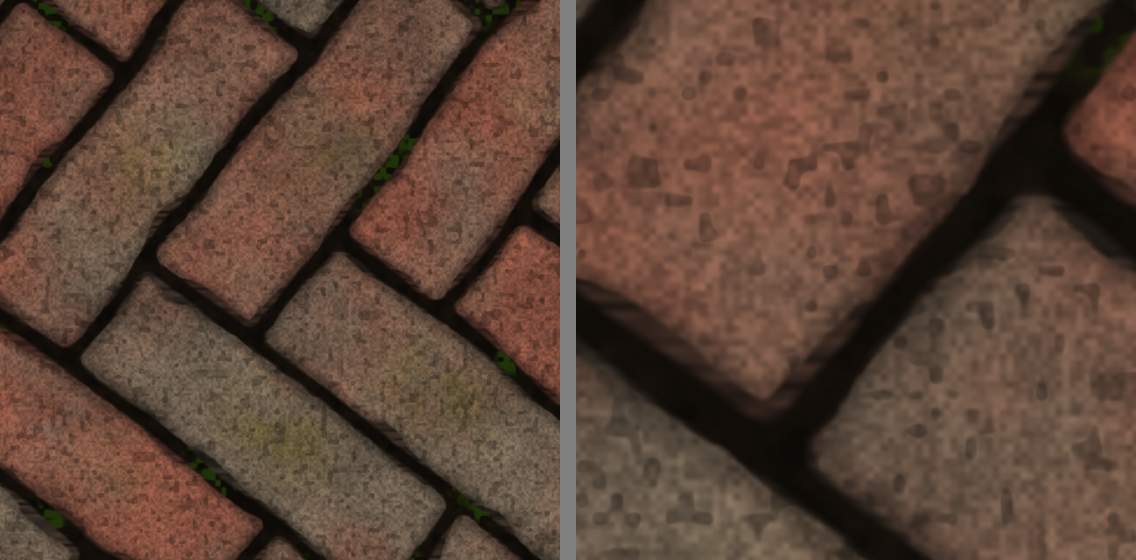
Left, the full canvas; right, a detail of the centre.
Write a WebGL 1 fragment shader that draws this texture.

```glsl
precision highp float;
uniform vec2 u_resolution;

const float BRICKS_PER_CANVAS = 4.22;
const float LENGTH = 3.0; // brick length in brick widths
const vec2 PATTERN_ORIGIN = vec2(0.12, 0.355);
const vec2 LONG_AXIS = vec2(0.79, -0.613);

const vec3 GRAY_CLAY = vec3(0.425, 0.367, 0.305);
const vec3 RED_CLAY = vec3(0.525, 0.315, 0.25);
const vec3 OLIVE = vec3(0.42, 0.37, 0.15);
const vec3 PALE = vec3(0.56, 0.47, 0.42);
const vec3 SOIL = vec3(0.065, 0.048, 0.032);
const vec3 MOSS = vec3(0.14, 0.25, 0.03);

float hash(vec2 p) {
  vec3 a = fract(p.xyx * 0.1031);
  a += dot(a, a.yzx + 33.33);
  return fract((a.x + a.y) * a.z);
}

float noise(vec2 p) {
  vec2 i = floor(p);
  vec2 f = fract(p);
  f = f * f * (3.0 - 2.0 * f);
  float low = mix(hash(i), hash(i + vec2(1.0, 0.0)), f.x);
  float high = mix(hash(i + vec2(0.0, 1.0)), hash(i + 1.0), f.x);
  return mix(low, high, f.y);
}

float fbm(vec2 p) {
  float sum = 0.0;
  float amp = 0.533;
  for (int i = 0; i < 4; i++) {
    sum += amp * noise(p);
    p = mat2(1.6, 1.2, -1.2, 1.6) * p + 7.3;
    amp *= 0.5;
  }
  return sum;
}

float roundedBox(vec2 p, vec2 halfSize, float radius) {
  vec2 e = abs(p) - halfSize + radius;
  return length(max(e, 0.0)) + min(max(e.x, e.y), 0.0) - radius;
}

float blob(vec2 p, vec2 center, vec2 size) {
  vec2 d = (p - center) / size;
  return exp(-dot(d, d));
}

// Herringbone lookup: xy = position along and across the brick, zw = its corner cell
vec4 herringbone(vec2 q, out float upright) {
  vec2 cell = floor(q);
  float s = floor(mod(cell.x - cell.y + 0.5, 2.0 * LENGTH));
  upright = step(LENGTH, s);
  vec2 back = mix(vec2(s, 0.0), vec2(0.0, 2.0 * LENGTH - 1.0 - s), upright);
  vec2 corner = cell - back;
  vec2 local = q - corner;
  return vec4(mix(local, local.yx, upright), corner);
}

// Every third course is fired redder; upright bricks are browner than flat ones
float firing(vec2 corner, float upright) {
  float course = mix(corner.y + 1.0, corner.x + 2.0, upright);
  float redCourse = 1.0 - step(1.0, mod(course + 0.1, 3.0));
  float base = mix(mix(0.08, 0.42, upright), 0.85, redCourse);
  return base + 0.22 * (hash(corner + 41.0) - 0.5);
}

vec3 clay(vec2 p, vec2 local, vec2 corner, float fire) {
  float cloud = fbm(p * 6.0 + corner * 5.0 + 20.0);
  vec3 color = mix(GRAY_CLAY, RED_CLAY, clamp(fire + 1.5 * (cloud - 0.5), 0.0, 1.0));

  // Stains
  float stain = fbm(p * 22.0 + 60.0);
  vec2 heart = vec2(1.3 + 0.5 * hash(corner + 13.0), 0.55);
  float olive = blob(local, heart, vec2(0.4, 0.28)) * smoothstep(0.2, 0.7, stain);
  color = mix(color, OLIVE, 0.6 * olive * (1.0 - 0.8 * fire));
  vec2 worn = vec2(0.7 + 1.5 * hash(corner + 29.0), 0.6);
  float pale = blob(local, worn, vec2(0.4, 0.3)) * smoothstep(0.45, 0.65, stain);
  color = mix(color, PALE, 0.55 * pale * fire);

  // Grain, pores and broad weathering
  float grain = 0.6 * noise(p * 240.0) + 0.4 * noise(p * 125.0 + 9.0);
  float pores = smoothstep(0.64, 0.85, noise(p * 95.0 + 31.0));
  return color * (0.72 + 0.48 * grain) * (1.0 - 0.24 * pores) * (0.8 + 0.4 * fbm(p * 11.0));
}

vec3 joint(vec2 p) {
  vec3 color = SOIL * (0.45 + 1.1 * fbm(p * 50.0));
  float moss = smoothstep(0.66, 0.8, noise(p * 11.0 + 4.0)) * smoothstep(0.35, 0.7, noise(p * 95.0));
  return mix(color, MOSS, 0.75 * moss);
}

void main() {
  vec2 p = gl_FragCoord.xy / min(u_resolution.x, u_resolution.y);
  float pixel = BRICKS_PER_CANVAS / min(u_resolution.x, u_resolution.y);

  // Rotate to the paving axes, with a little unevenness in the laying
  vec2 r = p - PATTERN_ORIGIN;
  vec2 q = BRICKS_PER_CANVAS * vec2(dot(r, LONG_AXIS), dot(r, vec2(-LONG_AXIS.y, LONG_AXIS.x)));
  q += 0.09 * (vec2(noise(p * 7.0 + 50.0), noise(p * 7.0 + 80.0)) - 0.5);

  float upright;
  vec4 brick = herringbone(q, upright);
  vec2 local = brick.xy;
  vec2 corner = brick.zw + 100.0;
  float fire = firing(brick.zw, upright);
  float depth = -roundedBox(local - vec2(0.5 * LENGTH, 0.5), vec2(0.5 * LENGTH, 0.5), 0.13);

  // Broken flanks rise from the joint to a ragged top edge
  float chips = noise(p * 13.0 + corner);
  float ragged = 0.035 + 0.10 * chips * chips * chips + 0.035 * fbm(p * 45.0);
  float top = depth - ragged;
  float flank = depth - 0.03 - 0.025 * noise(p * 28.0);
  float streak = noise(p * vec2(28.0, 190.0));
  vec3 flankColor = mix(GRAY_CLAY, RED_CLAY, fire) * (0.22 + 0.35 * streak);

  vec3 face = clay(p, local, corner, fire);
  face *= mix(0.68, 1.0, smoothstep(0.0, 0.09, top + 0.04 * (chips - 0.5)));

  float soft = max(0.012, pixel);
  vec3 color = mix(joint(p), flankColor, smoothstep(-soft, 2.0 * soft, flank));
  color = mix(color, face, smoothstep(-soft, soft, top));
  gl_FragColor = vec4(color, 1.0);
}
```
